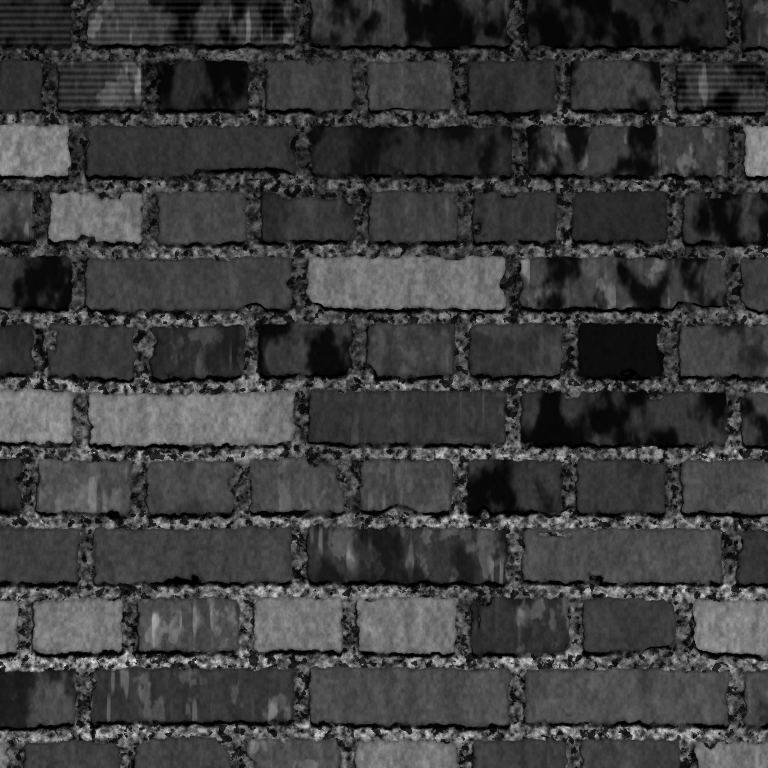
Write a Shadertoy shader that draws this texture.

```glsl
float hash(vec2 p) {
    vec3 q = fract(p.xyx * 0.1031);
    q += dot(q, q.yzx + 33.33);
    return fract((q.x + q.y) * q.z);
}

float noise(vec2 p) {
    vec2 i = floor(p), f = fract(p);
    f = f * f * (3.0 - 2.0 * f);
    return mix(mix(hash(i), hash(i + vec2(1, 0)), f.x),
               mix(hash(i + vec2(0, 1)), hash(i + vec2(1, 1)), f.x), f.y);
}

// Each octave is rotated to hide the lattice
float fbm(vec2 p) {
    float sum = 0.0, amp = 0.533;
    for (int i = 0; i < 4; i++) {
        sum += amp * noise(p);
        p = mat2(1.6, 1.2, -1.2, 1.6) * p + 17.3;
        amp *= 0.5;
    }
    return sum;
}

float roundedBox(vec2 p, vec2 halfSize, float radius) {
    vec2 q = abs(p) - halfSize + radius;
    return length(max(q, 0.0)) + min(max(q.x, q.y), 0.0) - radius;
}

// Unevenly spaced vertical joints
float jointX(float col, float row, float width) {
    return col * width + 0.012 * (hash(vec2(col, row) + 41.0) - 0.5);
}

float brickTone(vec2 p, vec2 id, float depth) {
    float kind = hash(id + 7.0);
    bool pale = kind > 0.82;
    float tone = mix(0.13, 0.25, hash(id + 19.0)) + 0.07 * depth;
    if (pale) tone = 0.44 + 0.08 * hash(id + 23.0);
    if (kind < 0.04) tone = 0.05;

    // Grain and faint vertical brushing
    tone *= 0.55 + 0.5 * fbm(p * vec2(210, 150)) + 0.4 * fbm(p * vec2(75, 22) + id);

    // Pale drips and lime patches on some bricks
    if (!pale && kind > 0.04) {
        float limed = smoothstep(0.2, 0.9, hash(id + 61.0));
        float drips = smoothstep(0.6, 0.85, noise(p * vec2(170, 26) + id));
        float patches = smoothstep(0.45, 0.7, fbm(p * vec2(24, 18) + id * 3.1));
        tone += limed * drips * (0.03 + 0.17 * patches);
        tone += 0.13 * limed * smoothstep(0.6, 0.72, fbm(p * vec2(50, 32) + id * 5.7));
    }

    // Soot, heavier near the top
    float soot = smoothstep(0.45, 0.68, fbm(p * vec2(32, 20) + id * 7.3));
    float sooty = smoothstep(0.45, 0.95, hash(id + 3.0) + 0.25 - 0.4 * depth);
    if (!pale) tone *= 1.0 - 0.85 * soot * sooty;

    // Combed faces in the highest courses
    if (id.y < 1.0 && hash(id + 53.0) > 0.7) tone += 0.05 * sin(p.y * 700.0);
    return tone;
}

float mortarTone(vec2 p, float depth) {
    float grit = fbm(p * 165.0 + 9.0);
    float tone = mix(0.25, 0.4, smoothstep(0.0, 0.8, depth));
    tone *= max(0.1, 1.0 + 2.4 * (grit - 0.5));
    tone *= 0.75 + 0.5 * noise(p * 14.0);
    float pits = smoothstep(0.3, 0.43, fbm(mat2(0.8, 0.6, -0.6, 0.8) * p * 120.0));
    return tone * mix(0.25, 1.0, pits);
}

void mainImage(out vec4 fragColor, in vec2 fragCoord) {
    vec2 p = fragCoord / iResolution.y;
    float depth = 1.0 - p.y;

    // Courses grow slightly taller downward; long and short bricks alternate
    float course = -0.85 + 12.05 * depth - 0.69 * depth * depth;
    course += 0.08 * (noise(p * vec2(5, 2)) - 0.5);
    float row = floor(course);
    bool isLong = mod(row, 2.0) > 0.5;
    float width = isLong ? 0.2826 : 0.134 + 0.0011 * row;
    float x = p.x - (isLong ? 0.672 : 0.602);
    float col = floor(x / width);
    vec2 id = vec2(col, row);

    // Brick outline, nearly straight with small nicks
    float left = jointX(col, row, width);
    float right = jointX(col + 1.0, row, width);
    vec2 local = vec2(x - 0.5 * (left + right), (0.51 - fract(course)) / 11.4);
    vec2 halfSize = vec2(0.5 * (right - left) - 0.0105, 0.0345 - 0.002 * hash(id));
    float wear = 0.009 * (fbm(p * 95.0) - 0.5);
    wear += 0.009 * smoothstep(0.78, 0.92, noise(p * 27.0 + 5.0));
    float edge = roundedBox(local, halfSize, 0.005) + wear;
    float shadowEdge = roundedBox(local + vec2(0.001, 0.005), halfSize, 0.005) + wear;

    // Recessed mortar, with a broken shadow below each brick
    float mortar = mortarTone(p, depth);
    mortar *= mix(0.72, 1.0, smoothstep(-0.004, 0.004, abs(local.y) - halfSize.y));
    float shade = smoothstep(0.003, -0.002, shadowEdge);
    mortar *= 1.0 - shade * mix(0.55, 1.0, smoothstep(0.25, 0.5, noise(p * 48.0)));

    float brick = brickTone(p, id, depth);
    brick *= mix(0.8, 1.0, smoothstep(0.0, 0.005, -edge));

    float blur = max(0.0012, 1.0 / iResolution.y);
    float tone = mix(brick, mortar, smoothstep(-blur, blur, edge));
    fragColor = vec4(vec3(clamp(tone, 0.0, 1.0)), 1.0);
}
```
